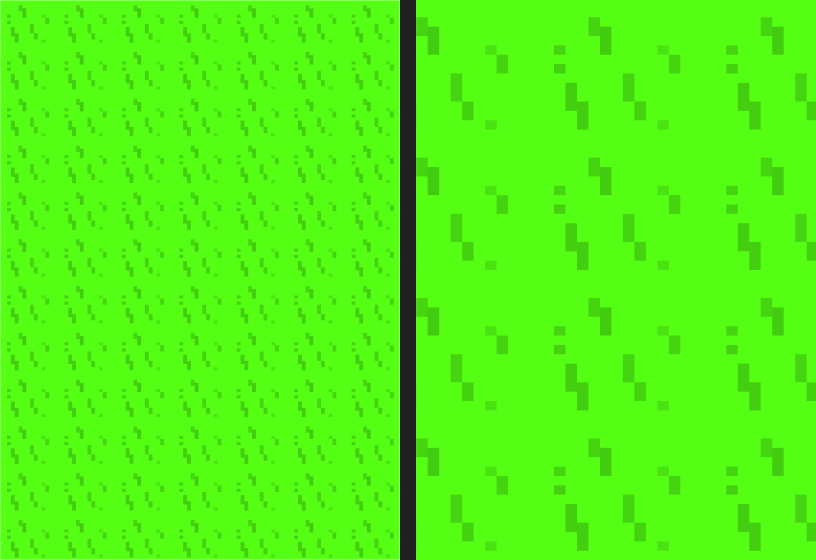
Left, the full canvas; right, a detail of the centre.
Give the GLSL for this texture, as a Shadertoy shader.

```glsl
// Bright green ground with a repeating pattern of small blocky dark green flecks and a pale rim.

const vec2 REPEATS = vec2(6.966, 11.966);     // tiles across and down the canvas
const vec2 ORIGIN = vec2(-0.00146, -0.0018);  // first tile corner, from the top left
const float CELLS = 15.0;                     // blocks along each side of a tile
const float RIM_WIDTH = 0.0027;               // in canvas widths

const vec3 GROUND = vec3(0.33, 1.00, 0.08);
const vec3 FLECK = vec3(0.26, 0.80, 0.06);
const vec3 RIM = vec3(0.52, 1.00, 0.34);

// Vertical runs of blocks: column, top row, length, strength
const int RUN_COUNT = 11;
const vec4 RUNS[RUN_COUNT] = vec4[RUN_COUNT](
    vec4(5, 2, 2, 0.85), vec4(6, 3, 3, 1.0),
    vec4(11, 5, 1, 0.55), vec4(12, 6, 2, 0.85),
    vec4(2, 5, 1, 0.85), vec4(2, 7, 1, 0.9),
    vec4(3, 9, 3, 0.95), vec4(4, 11, 3, 0.95),
    vec4(8, 8, 3, 0.85), vec4(9, 11, 2, 0.9),
    vec4(11, 13, 1, 0.55)
);

// Share of a pixel footprint covered by a box
float boxCoverage(vec2 p, vec2 low, vec2 high, vec2 footprint) {
    vec2 overlap = min(p + 0.5 * footprint, high) - max(p - 0.5 * footprint, low);
    vec2 share = clamp(overlap / footprint, 0.0, 1.0);
    return share.x * share.y;
}

// Total fleck strength at a position inside one tile, in blocks
float fleckStrength(vec2 cell, vec2 footprint) {
    float strength = 0.0;
    for (int i = 0; i < RUN_COUNT; i++) {
        vec4 run = RUNS[i];
        vec2 high = run.xy + vec2(1.0, run.z);
        strength += run.w * boxCoverage(cell, run.xy, high, footprint);
    }
    return min(strength, 1.0);
}

// Coverage of the thin line around the canvas
float rimCoverage(vec2 p, vec2 size, float width, float pixel) {
    vec2 inset = min(p, size - p);
    float edgeDistance = min(inset.x, inset.y);
    return clamp((width - edgeDistance) / pixel + 0.5, 0.0, 1.0);
}

void mainImage(out vec4 fragColor, in vec2 fragCoord) {
    vec2 uv = fragCoord / iResolution.xy;
    vec2 fromTop = vec2(uv.x, 1.0 - uv.y);

    // Repeating flecks
    vec2 tile = (fromTop - ORIGIN) * REPEATS;
    vec2 footprint = CELLS * REPEATS / iResolution.xy;
    float fleck = fleckStrength(fract(tile) * CELLS, footprint);
    vec3 color = mix(GROUND, FLECK, fleck);

    // Pale rim
    float pixel = 1.0 / iResolution.x;
    float rim = rimCoverage(fragCoord * pixel, iResolution.xy * pixel, RIM_WIDTH, pixel);
    color = mix(color, RIM, rim);

    fragColor = vec4(color, 1.0);
}
```
